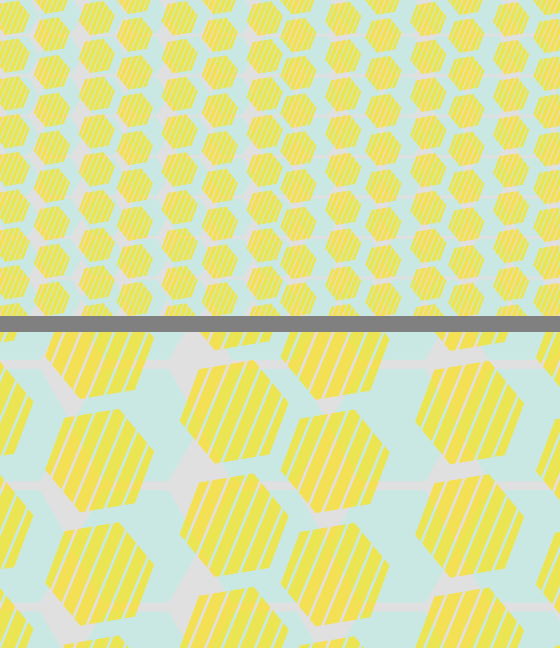
Top, the full canvas; bottom, a detail of the centre.
A WebGL 1 fragment shader for this pattern:

```glsl
precision highp float;
uniform vec2 u_resolution;

// Lengths are in units of 1/432 of the canvas height.
#define UNITS 432.0
#define HEX_RADIUS 25.2
#define HEX_TILT 0.165
#define ROW_STEP 51.65
#define STAGGER 22.4
#define STRIPE_STEP 7.0
#define STRIPE_WIDTH 1.2
#define STRIPE_ANGLE 1.18
#define BACK_STEP vec2(58.5, 55.3)
#define BACK_RADIUS 29.6

const vec3 GREY = vec3(0.882, 0.878, 0.878);
const vec3 AQUA = vec3(0.79, 0.91, 0.89);
const vec3 WARM_YELLOW = vec3(0.955, 0.877, 0.33);
const vec3 FRESH_YELLOW = vec3(0.92, 0.898, 0.33);

// Signed distance to a hexagon with a corner on the x axis.
float hexagon(vec2 p, float radius) {
  p = abs(p);
  return max(p.y, dot(p, vec2(0.866025, 0.5))) - radius * 0.866025;
}

float coverage(float d, float pixel) {
  return clamp(0.5 - d / pixel, 0.0, 1.0);
}

mat2 rotation(float a) {
  float c = cos(a), s = sin(a);
  return mat2(c, -s, s, c);
}

// Columns come in pairs; the gap inside a pair varies over four pairs.
float columnX(float column) {
  float pair = floor(column / 2.0);
  float k = mod(pair, 4.0);
  float start = 16.0 + 453.2 * floor(pair / 4.0) + 116.3 * k - 3.0 * step(1.5, k);
  float gap = 55.0 - 3.0 * mod(k, 2.0) - 6.0 * step(2.5, k);
  return start + gap * mod(column, 2.0);
}

void main() {
  float pixel = UNITS / u_resolution.y;
  vec2 p = gl_FragCoord.xy * pixel;

  // Aqua hexagons on a square-set lattice
  vec2 cell = mod(p - vec2(24.7, 24.4) + 0.5 * BACK_STEP, BACK_STEP) - 0.5 * BACK_STEP;
  float aqua = coverage(hexagon(cell, BACK_RADIUS), pixel);
  vec3 color = mix(GREY, AQUA, aqua);

  // Nearest tilted hexagon among the neighbouring columns
  float nearest = 1e4;
  vec2 local = vec2(0.0);
  float firstColumn = floor((p.x - 16.0) / 56.65) - 2.0;
  for (int i = 0; i < 6; i++) {
    float column = firstColumn + float(i);
    float x = columnX(column);
    float y = 46.1 - 0.003 * x - STAGGER * mod(column, 2.0);
    vec2 q = vec2(p.x - x, mod(p.y - y + 0.5 * ROW_STEP, ROW_STEP) - 0.5 * ROW_STEP);
    float d = hexagon(rotation(HEX_TILT) * q, HEX_RADIUS);
    if (d < nearest) {
      nearest = d;
      local = q;
    }
  }

  // Yellow fill with slanted open stripes
  float across = dot(local, vec2(sin(STRIPE_ANGLE), -cos(STRIPE_ANGLE)));
  float stripeDist = abs(fract(across / STRIPE_STEP) - 0.5) * STRIPE_STEP;
  float stripe = coverage(stripeDist - 0.5 * STRIPE_WIDTH, pixel);
  vec3 yellow = mix(WARM_YELLOW, FRESH_YELLOW, aqua);
  color = mix(color, yellow, coverage(nearest, pixel) * (1.0 - stripe));

  gl_FragColor = vec4(color, 1.0);
}
```
